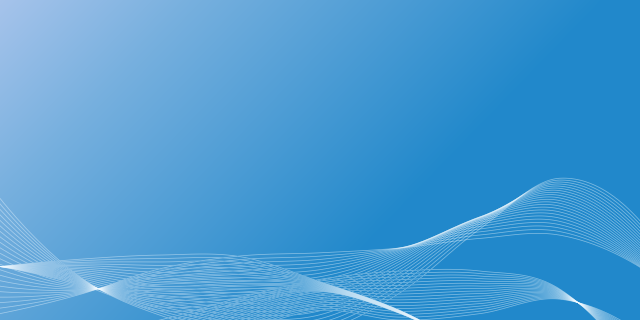
Give the GLSL for this background, as a Shadertoy shader.

```glsl
const int KNOTS = 9;
const vec3 LILAC = vec3(0.65, 0.765, 0.92);
const vec3 SKY = vec3(0.465, 0.688, 0.87);
const vec3 DEEP_BLUE = vec3(0.13, 0.535, 0.795);
const vec3 LINE_COLOR = vec3(0.95, 0.98, 1.0);

// Diagonal sky, fading from the upper left into flat blue
vec3 skyGradient(vec2 p) {
    float t = clamp((p.x + 0.97 * (1.0 - p.y)) / 1.88, 0.0, 1.0);
    vec3 nearCorner = mix(LILAC, SKY, t / 0.32);
    vec3 farSide = mix(SKY, DEEP_BLUE, (t - 0.32) / 0.68);
    return t < 0.32 ? nearCorner : farSide;
}

// Cubic spline through evenly spaced heights, x in 0..2
float spline(float heights[KNOTS], float x) {
    float s = clamp(x * 0.5, 0.0, 0.9999) * float(KNOTS - 1);
    int i = int(s);
    float t = fract(s);
    float a = heights[max(i - 1, 0)];
    float b = heights[i];
    float c = heights[i + 1];
    float d = heights[min(i + 2, KNOTS - 1)];
    // Continue the curvature past both ends
    if (i == 0) a = 3.0 * (b - c) + d;
    if (i == KNOTS - 2) d = 3.0 * (c - b) + a;
    return b + 0.5 * t * (c - a + t * (2.0 * a - 5.0 * b + 4.0 * c - d
        + t * (3.0 * (b - c) + d - a)));
}

float bump(float x, float center, float width) {
    float k = (x - center) / width;
    return exp(-k * k);
}

// Share of one pixel covered by a line at the given distance
float lineCoverage(float dist, float width, float pixel) {
    float top = min(dist + 0.5 * pixel, 0.5 * width);
    float bottom = max(dist - 0.5 * pixel, -0.5 * width);
    return clamp((top - bottom) / pixel, 0.0, 1.0);
}

// Lines blended between two edge curves; bulge lifts the middle ones
float ribbon(vec2 p, float edgeA[KNOTS], float edgeB[KNOTS],
             float bulge, int count, float pixel) {
    const float STEP = 0.004;
    float x = min(p.x, 1.99);
    vec2 here = vec2(spline(edgeA, p.x), spline(edgeB, p.x));
    vec2 start = vec2(spline(edgeA, x), spline(edgeB, x));
    vec2 slope = (vec2(spline(edgeA, x + STEP), spline(edgeB, x + STEP)) - start) / STEP;
    float clearSky = 1.0;
    for (int i = 0; i < count; i++) {
        float s = float(i) / float(count - 1);
        float lift = bulge * 4.0 * s * (1.0 - s);
        float y = mix(here.x, here.y, s) + lift;
        float m = mix(slope.x, slope.y, s);
        float dist = abs(p.y - y) * inversesqrt(1.0 + m * m);
        clearSky *= 1.0 - 0.46 * lineCoverage(dist, 0.0023, pixel);
    }
    return 1.0 - clearSky;
}

void mainImage(out vec4 fragColor, in vec2 fragCoord) {
    vec2 p = fragCoord / iResolution.xy * vec2(2.0, 1.0);
    float pixel = 1.0 / iResolution.y;
    vec3 color = skyGradient(p);

    // Long ribbon: open fan, crossing, then a crest at the right
    float longA[KNOTS] = float[KNOTS](0.02, 0.08, 0.16, 0.2, 0.21, 0.225, 0.255, 0.265, 0.165);
    float longB[KNOTS] = float[KNOTS](0.38, 0.135, 0.015, -0.04, -0.035, 0.085, 0.285, 0.443, 0.31);
    float bulge = 0.055 * bump(p.x, 1.42, 0.3) - 0.025 * bump(p.x, 2.0, 0.15);
    float lines = ribbon(p, longA, longB, bulge, 22, pixel);

    // Low ribbon: pinched at the left edge, sinking near the middle
    float lowA[KNOTS] = float[KNOTS](0.167, 0.19, 0.203, 0.198, 0.12, 0.03, -0.1, -0.2, -0.3);
    float lowB[KNOTS] = float[KNOTS](0.167, 0.11, 0.03, 0.05, 0.089, 0.02, -0.1, -0.2, -0.3);
    lines = max(lines, ribbon(p, lowA, lowB, 0.0, 17, pixel));

    // Right ribbon: low swell that narrows and drops off the canvas
    float rightA[KNOTS] = float[KNOTS](-0.1, -0.05, 0.0, 0.07, 0.127, 0.153, 0.153, 0.096, -0.17);
    float rightB[KNOTS] = float[KNOTS](-0.4, -0.28, -0.15, -0.04, 0.03, 0.0, 0.02, 0.065, -0.04);
    lines = max(lines, ribbon(p, rightA, rightB, 0.0, 18, pixel));

    fragColor = vec4(mix(color, LINE_COLOR, lines), 1.0);
}
```
